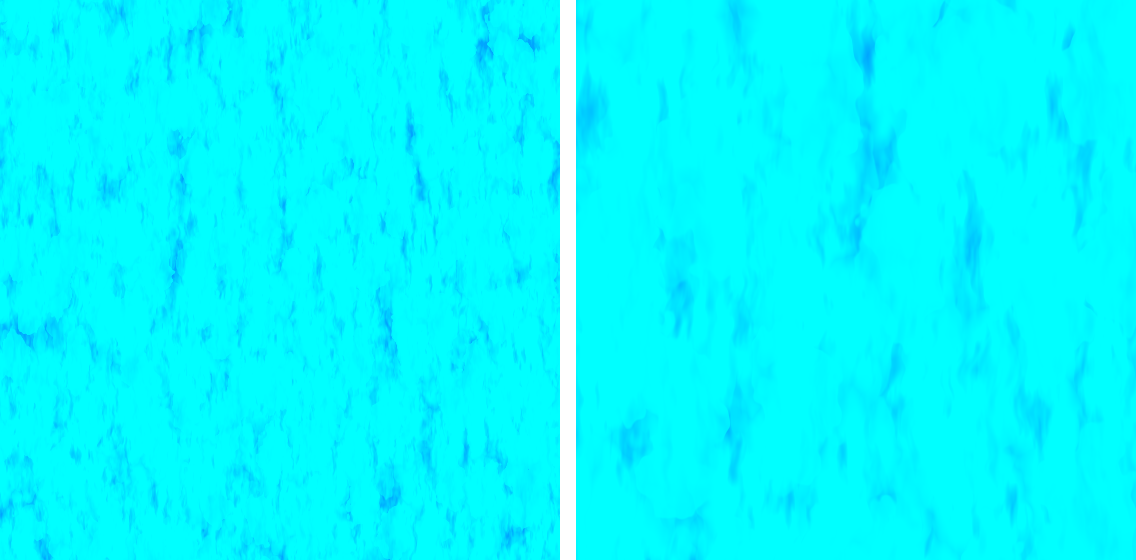
Left: the whole. Right: its middle third, enlarged.
A WebGL 1 fragment shader for this texture:

```glsl
precision highp float;

uniform vec2 u_resolution;

const vec3 FACE_COLOR = vec3(0.0, 1.0, 1.0);
const vec3 CRACK_COLOR = vec3(0.0, 0.5, 1.0);
const vec2 COARSE_GRID = vec2(16.0, 7.5);
const vec2 FINE_GRID = vec2(30.0, 12.0);

float hash(vec2 p) {
  vec3 q = fract(vec3(p.xyx) * 0.1031);
  q += dot(q, q.yzx + 33.33);
  return fract((q.x + q.y) * q.z);
}

vec2 hash2(vec2 p) {
  return vec2(hash(p), hash(p + vec2(57.3, 19.7)));
}

float valueNoise(vec2 p) {
  vec2 cell = floor(p);
  vec2 f = fract(p);
  f = f * f * (3.0 - 2.0 * f);
  float low = mix(hash(cell), hash(cell + vec2(1.0, 0.0)), f.x);
  float high = mix(hash(cell + vec2(0.0, 1.0)), hash(cell + 1.0), f.x);
  return mix(low, high, f.y);
}

float fbm(vec2 p) {
  float sum = 0.0;
  float weight = 0.55;
  for (int i = 0; i < 3; i++) {
    sum += weight * valueNoise(p);
    p = p * 2.03 + vec2(17.1, 31.7);
    weight *= 0.56;
  }
  return sum / 1.03;
}

// Distance to the nearest scattered plate centre, in grid cells
float plateDistance(vec2 p, float seed) {
  vec2 cell = floor(p);
  float nearest = 4.0;
  for (int y = -1; y <= 1; y++) {
    for (int x = -1; x <= 1; x++) {
      vec2 id = cell + vec2(float(x), float(y));
      vec2 centre = id + 0.05 + 0.9 * hash2(id + seed);
      nearest = min(nearest, length(p - centre));
    }
  }
  return nearest;
}

// Ragged displacement that roughens the plate outlines
vec2 ragged(vec2 uv, float seed) {
  vec2 p = uv * vec2(52.0, 34.0) + seed;
  return vec2(fbm(p), fbm(p + 43.0)) - 0.5;
}

// Hollows where plates of one size meet, streaked along the grain
float crackDepth(vec2 uv, vec2 grid, float seed) {
  vec2 p = uv * grid + ragged(uv, seed) * vec2(0.7, 0.45);
  float hollow = smoothstep(0.48, 0.96, plateDistance(p, seed));
  float streak = fbm(uv * vec2(130.0, 26.0) + seed);
  return hollow * (0.2 + 1.6 * streak);
}

// Fine vertical fibres with slightly bent paths
float fibreDepth(vec2 uv) {
  float bend = 0.012 * fbm(uv * vec2(20.0, 28.0) + 3.0);
  vec2 p = vec2(uv.x + bend, uv.y);
  float broad = fbm(p * vec2(70.0, 22.0));
  float fine = fbm(p * vec2(150.0, 38.0) + 91.0);
  float hair = valueNoise(p * vec2(250.0, 70.0) + 27.0) - 0.5;
  return 0.62 * max(0.0, mix(broad, fine, 0.55) + 0.16 * hair - 0.515);
}

// Raised plates with crisp rims that cover the hollows
float plateCover(vec2 uv, vec2 grid, float seed, float softness) {
  vec2 p = uv * grid + ragged(uv, seed) * vec2(0.6, 0.4);
  return 1.0 - smoothstep(0.4 - softness, 0.4 + softness, plateDistance(p, seed));
}

void main() {
  vec2 uv = gl_FragCoord.xy / u_resolution.y;
  float depth = 0.22 * crackDepth(uv, COARSE_GRID, 11.0);
  depth += 0.13 * crackDepth(uv, FINE_GRID, 37.0);
  depth += fibreDepth(uv);
  depth *= mix(1.0, 0.28, plateCover(uv, COARSE_GRID, 83.0, 0.015));
  depth *= mix(1.0, 0.5, plateCover(uv, FINE_GRID, 59.0, 0.03));
  // Flat faces stay clean; the hollows deepen to keep their contrast
  float shade = clamp(2.3 * (depth - 0.006), 0.0, 0.7);
  gl_FragColor = vec4(mix(FACE_COLOR, CRACK_COLOR, shade), 1.0);
}
```
